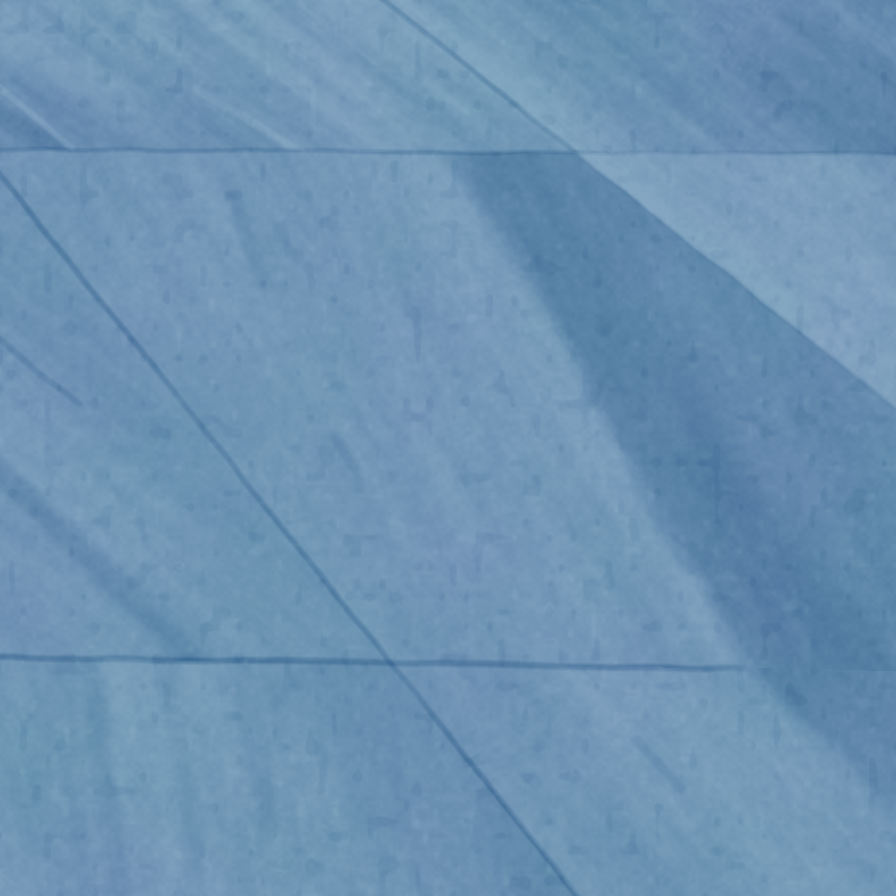
A Shadertoy shader for this texture:

```glsl
// Blue stone slabs with slanted veins, thin joints and one dark diagonal band.

float hash(vec2 p) {
    p = fract(p * vec2(0.1031, 0.1137));
    p += dot(p, p.yx + 33.33);
    return fract((p.x + p.y) * p.x * 7.31 + p.y * 19.7);
}

float noise(vec2 p) {
    vec2 i = floor(p), f = fract(p);
    f = f * f * (3.0 - 2.0 * f);
    return mix(mix(hash(i), hash(i + vec2(1, 0)), f.x),
               mix(hash(i + vec2(0, 1)), hash(i + vec2(1, 1)), f.x), f.y);
}

float fbm(vec2 p) {
    float sum = 0.0, amp = 0.5;
    for (int i = 0; i < 4; i++) {
        sum += amp * noise(p);
        p = p * 2.03 + 17.3;
        amp *= 0.5;
    }
    return sum / 0.9375;
}

// Soft stroke from a to b with the given half width
float stroke(vec2 p, vec2 a, vec2 b, float width) {
    vec2 pa = p - a, ba = b - a;
    float d = length(pa - ba * clamp(dot(pa, ba) / dot(ba, ba), 0.0, 1.0));
    return smoothstep(width, width * 0.2, d);
}

// Thin joint with a soft edge, d is the distance from its centre
float joint(float d, float width) {
    return smoothstep(width, width * 0.15, abs(d));
}

void mainImage(out vec4 fragColor, in vec2 fragCoord) {
    vec2 p = fragCoord / iResolution.xy;
    p.y = 1.0 - p.y;   // measure downward from the top edge

    // Joint positions with a slight waver
    vec2 q = p + 0.003 * (vec2(noise(p * 22.0), noise(p * 22.0 + 50.0)) - 0.5);
    float upper = q.y - 0.167 - 0.005 * q.x;
    float lower = q.y - 0.733 - 0.016 * q.x;
    float right = (q.x - 0.43 - 1.25 * q.y) * 0.625;
    float left = (q.x - 0.8 * (q.y - 0.195)) * 0.781;
    float inTop = smoothstep(0.002, -0.002, upper);
    float inBottom = smoothstep(-0.002, 0.002, lower);
    float inMiddle = (1.0 - inTop) * (1.0 - inBottom);
    float pastRight = smoothstep(-0.003, 0.003, right);
    float pastLeft = smoothstep(-0.002, 0.002, left);

    // Vein slant and seed of each slab
    float slant = 0.58, seed = 3.0;
    if (upper < 0.0) { slant = 1.3; seed = 11.0; }
    else if (lower > 0.0) { slant = left < 0.0 ? 0.17 : 0.85; seed = 23.0; }
    else if (left < 0.0) { slant = 1.15; seed = 37.0; }
    if (right > 0.0) { slant = 1.2; seed += 50.0; }
    float across = (p.x - slant * p.y) / sqrt(1.0 + slant * slant);
    float broad = fbm(vec2(across * 14.0 + seed, p.y * 2.5 + seed)) - 0.5;
    float fine = fbm(vec2(across * 55.0 + seed, p.y * 9.0)) - 0.5;

    // Base tone, 0 dark to 1 light
    float tone = 0.76 + 0.42 * broad * (1.0 + 0.7 * inTop) + 0.24 * fine * (1.0 + inTop);
    tone += 0.12 * (fbm(p * 9.0) - 0.5);

    // Dark band between its ragged left edge and the right joint
    float edge = 0.5 + 0.58 * (p.y - 0.176) + 0.4 * max(p.y - 0.75, 0.0);
    float inside = p.x - edge + 0.035 * (fbm(vec2(across * 30.0, p.y * 14.0)) - 0.5);
    float band = smoothstep(-0.018, 0.03, inside) * (1.0 - inTop) * (1.0 - pastRight);
    tone -= band * (0.24 + 0.28 * smoothstep(0.32, 0.03, inside)
                    * smoothstep(1.0, 0.65, p.y));

    // Slow shading inside the slabs
    tone -= inTop * (1.0 - pastRight) * 0.32 * smoothstep(0.52, 0.0, p.x) * smoothstep(0.0, 0.16, p.y);
    tone -= inTop * 0.28 * smoothstep(0.02, 0.11, right);
    tone -= inMiddle * (1.0 - pastLeft) * 0.13 * smoothstep(-0.14, 0.0, left);
    tone -= inBottom * (1.0 - pastLeft) * 0.26 * smoothstep(-0.18, -0.02, left);
    tone += 0.1 * inMiddle * pastLeft * smoothstep(-0.16, -0.03, inside) * (1.0 - band);
    tone += 0.12 * pastRight * smoothstep(0.08, 0.01, right);

    // Separate veins and scratches
    float veins = 0.26 * stroke(q, vec2(-0.02, 0.51), vec2(0.22, 0.735), 0.022) * inMiddle;
    veins += 0.3 * stroke(q, vec2(-0.01, 0.37), vec2(0.087, 0.45), 0.006);
    veins += 0.25 * stroke(q, vec2(0.71, 0.826), vec2(0.76, 0.88), 0.009);
    veins += 0.2 * stroke(q, vec2(0.375, 0.49), vec2(0.395, 0.52), 0.011);
    veins += 0.16 * stroke(q, vec2(0.255, 0.2), vec2(0.295, 0.32), 0.014);
    veins += 0.35 * stroke(q, vec2(-0.02, 0.11), vec2(0.06, 0.168), 0.02) * inTop;
    for (int i = 0; i < 3; i++) {
        float x = 0.1 + 0.083 * float(i);
        veins += 0.16 * inBottom * stroke(q, vec2(x, 0.73), vec2(x + 0.035, 1.02 - 0.05 * float(i)), 0.02);
    }
    tone -= veins;
    tone += 0.25 * inTop * stroke(q, vec2(-0.01, 0.09), vec2(0.08, 0.165), 0.006);
    tone += 0.2 * inTop * stroke(q, vec2(0.22, 0.1), vec2(0.335, 0.17), 0.007);

    // Mineral grain and scattered flecks
    tone += 0.14 * (noise(p * 110.0) - 0.5) + 0.1 * (noise(p * 230.0) - 0.5);
    tone -= 0.16 * smoothstep(0.76, 0.92, noise(p * vec2(75.0, 60.0) + 9.0));
    tone += 0.1 * smoothstep(0.8, 0.95, noise(p * vec2(80.0, 65.0) + 71.0));

    // Joints, worn unevenly along their length
    float wear = 0.65 + 0.5 * noise(p * 13.0 + 5.0);
    float lines = 0.42 * joint(upper, 0.0045) * (1.0 - 0.5 * smoothstep(0.62, 0.72, p.x));
    lines += 0.6 * joint(lower, 0.006) * smoothstep(0.84, 0.81, p.x);
    lines += 0.5 * joint(left, 0.0055);
    lines += 0.45 * joint(right, 0.005) * mix(0.3, 1.0, inTop);
    tone -= lines * wear;

    vec3 color = mix(vec3(0.29, 0.46, 0.615), vec3(0.495, 0.635, 0.745), clamp(tone, -0.2, 1.1));
    color += vec3(-0.012, 0.004, -0.008) * (fbm(p * 6.0 + 40.0) - 0.5) * 3.0;
    fragColor = vec4(color, 1.0);
}
```
